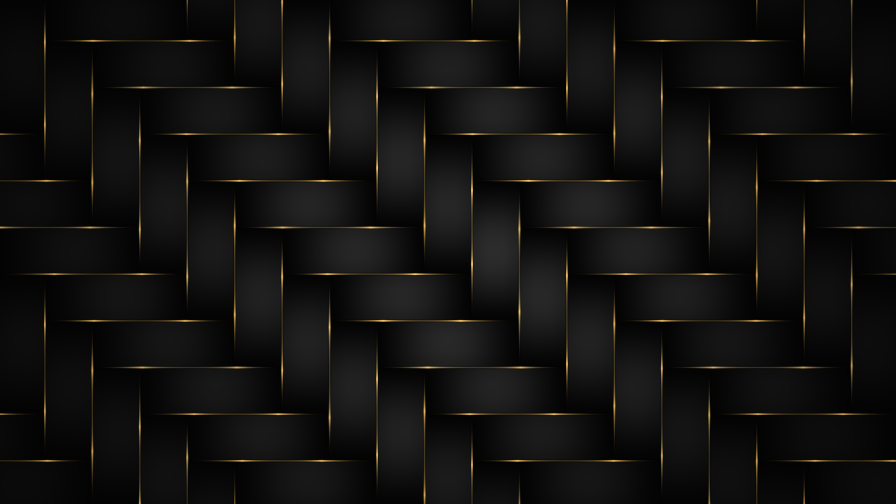
Reproduce this pattern procedurally as a Shadertoy shader.

```glsl
float hash(vec2 p) {
    return fract(sin(dot(p, vec2(127.1, 311.7))) * 43758.5453);
}

// Brightness along a gold edge four cells long, with two pointed highlights
float glint(float s, vec2 id) {
    float first = 1.1 + 0.35 * (hash(id) - 0.5);
    float second = 2.9 + 0.35 * (hash(id + 17.0) - 0.5);
    float peaks = exp(-3.2 * abs(s - first)) + exp(-3.2 * abs(s - second));
    float fade = smoothstep(0.05, 0.9, s) * (1.0 - smoothstep(3.1, 3.95, s));
    return fade * (0.16 + 0.85 * peaks);
}

// Gold edge on the grid line nearest to 'across'; each line starts one cell later
float goldEdge(float across, float along, float shift, float pixel) {
    float line = floor(across + 0.5);
    float start = along - line + shift;
    float g = glint(mod(start, 6.0), vec2(line, floor(start / 6.0) + 40.0 * shift));
    float halfWidth = 0.012 + 0.008 * g;
    return g * clamp((halfWidth - abs(across - line)) / pixel + 0.5, 0.0, 1.0);
}

// Satin strip: lit at mid-length, dark where it dips under its neighbours
float strip(float along, float across, vec2 id, float pixel) {
    float sheen = pow(max(sin(3.14159 * along / 3.0), 0.0), 1.4);
    float side = min(across, 1.0 - across);
    float seam = mix(0.5, 1.0, smoothstep(0.0, 0.04 + pixel, side));
    float bow = 0.82 + 0.18 * smoothstep(0.0, 0.4, side);
    return sheen * seam * bow * (0.9 + 0.2 * hash(id));
}

void mainImage(out vec4 fragColor, in vec2 fragCoord) {
    vec2 uv = fragCoord / iResolution.xy;

    // Weave cells, counted from the top left
    vec2 p = vec2(uv.x * 18.88 + 0.054, (1.0 - uv.y) * 10.8 + 0.125);
    float pixel = 18.88 / iResolution.x;
    vec2 cell = floor(p);
    vec2 f = p - cell;

    // Herringbone: three cells of horizontal strip, then three of vertical
    float h = p.x - cell.y - 1.0;
    float v = p.y - cell.x;
    float satin = mod(h, 6.0) < 3.0
        ? strip(mod(h, 6.0), f.y, vec2(cell.y, floor(h / 6.0)), pixel)
        : strip(mod(v, 6.0), f.x, vec2(cell.x, floor(v / 6.0) + 60.0), pixel);

    // Soft light in the middle of the canvas
    float radius = length((uv - 0.5) * vec2(1.7, 1.05));
    float light = mix(1.0, 0.2, smoothstep(0.0, 0.95, radius));
    vec3 color = vec3(0.012 + 0.155 * satin * light);

    // Gold edges along both directions
    float gold = max(goldEdge(p.y, p.x, 0.0, pixel), goldEdge(p.x, p.y, 1.0, pixel));
    color += vec3(0.92, 0.72, 0.34) * gold * mix(0.75, 1.0, light);

    fragColor = vec4(color, 1.0);
}
```
